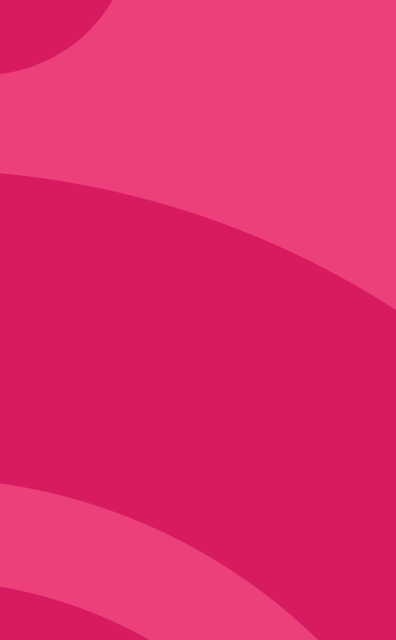
Reproduce this background procedurally as a Shadertoy shader.

```glsl
// Flat two-tone pink backdrop: broad concentric bands rise from below the
// lower left corner, with one small disc tucked into the upper left corner.
// Each edge is a circle distance; every disc paints over the one before it.

const vec3 DEEP_PINK = vec3(0.847, 0.106, 0.376);
const vec3 LIGHT_PINK = vec3(0.925, 0.251, 0.478);

// Antialiased coverage of a disc, with lengths in canvas heights
float disc(vec2 p, vec2 center, float radius) {
    float pixel = 1.0 / iResolution.y;
    return clamp(0.5 - (length(p - center) - radius) / pixel, 0.0, 1.0);
}

void mainImage(out vec4 fragColor, in vec2 fragCoord) {
    vec2 p = fragCoord / iResolution.y;
    vec3 color = LIGHT_PINK;

    // Corner disc
    color = mix(color, DEEP_PINK, disc(p, vec2(-0.0286, 1.1198), 0.2372));

    // Concentric bands, from the outermost inwards
    vec2 bandCenter = vec2(-0.1247, -0.6352);
    color = mix(color, DEEP_PINK, disc(p, bandCenter, 1.3701));
    color = mix(color, LIGHT_PINK, disc(p, bandCenter, 0.8887));
    color = mix(color, DEEP_PINK, disc(p, bandCenter, 0.7293));

    fragColor = vec4(color, 1.0);
}
```
